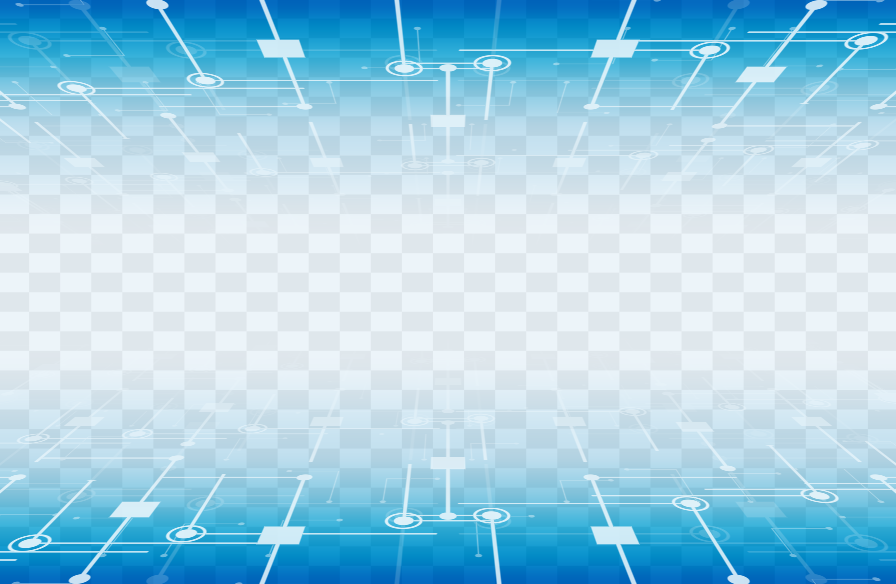
A WebGL 1 fragment shader for this background:

```glsl
precision highp float;
// Pale checkerboard between two blue bands, each carrying a white circuit.
// The circuit lies on a plane in perspective; the lower half is the upper
// half turned by 180 degrees, and a faint mirrored copy adds depth.

uniform vec2 u_resolution;

float hash(vec2 p) {
  return fract(sin(dot(p, vec2(127.1, 311.7))) * 4375.85);
}

float fill(float d, float radius, float blur) {
  return 1.0 - smoothstep(radius - blur, radius + blur, d);
}

float segment(vec2 p, vec2 a, vec2 b) {
  vec2 ab = b - a;
  return length(p - a - ab * clamp(dot(p - a, ab) / max(dot(ab, ab), 1e-5), 0.0, 1.0));
}

// Moves y to the nearest repeat, with none before the first.
float repeatAfter(float y, float period) {
  return y - period * max(floor(y / period + 0.5), 0.0);
}

// Columns of square pads on receding tracks, with nodes and side traces.
float padColumns(vec2 p, float blur) {
  float ink = 0.0;
  for (int i = -5; i <= 5; i++) {
    float k = float(i);
    float odd = mod(abs(k), 2.0);
    float start = 2.0 * mix(1.351 - 0.08 * k, 1.117, odd);
    vec2 q = vec2(p.x - 0.4 * k, repeatAfter(p.y - start, 0.84));
    vec2 farNode = vec2(0.0, 0.36);
    float track = segment(q, -farNode, farNode);
    float trace = segment(q, farNode, farNode + vec2(0.4 * sign(k), 0.0));
    vec2 box = abs(q) - vec2(0.05, 0.048);
    ink = max(ink, fill(track, 0.0055, blur) * 0.85);
    ink = max(ink, fill(trace, 0.005, blur) * 0.75);
    ink = max(ink, fill(length(q - farNode), 0.022, blur) * 0.85);
    ink = max(ink, fill(length(q + farNode), 0.022, blur) * (1.0 - odd) * 0.85);
    ink = max(ink, fill(max(box.x, box.y), 0.0, blur) * 0.85);
  }
  return ink;
}

// Columns of ringed contacts, each with a track and an inward trace.
float ringColumns(vec2 p, float blur) {
  float ink = 0.0;
  for (int i = -5; i <= 4; i++) {
    float m = float(i) + 0.5;
    float n = abs(m) - 0.5;
    float side = sign(m);
    float center = side * (0.11 + 0.52 * pow(n, 0.75));
    vec2 q = vec2(p.x - center, repeatAfter(p.y - 2.33 + 0.14 * center, 0.76));
    float heading = (m > -2.0 && m < 0.0) ? -1.0 : 1.0;
    vec2 node = vec2(0.0, 0.4 * heading);
    vec2 inner = vec2(-side * (0.22 + 0.38 * min(n, 1.0)), 0.0);
    float r = length(q);
    ink = max(ink, fill(segment(q, vec2(0.0), node), 0.005, blur) * 0.85);
    ink = max(ink, fill(segment(q, vec2(0.0), inner), 0.004, blur) * 0.8);
    ink = max(ink, fill(abs(r - 0.043), 0.004, blur) * 0.9);
    ink = max(ink, fill(r, 0.025, blur) * 0.9);
    ink = max(ink, fill(length(q - node), 0.023, blur) * 0.85);
  }
  return ink;
}

// Scattered thin corners with a dot at each end.
float fineTraces(vec2 p, float blur) {
  vec2 grid = vec2(0.24, 0.3);
  vec2 cell = floor(p / grid);
  vec2 q = p - (cell + 0.5) * grid;
  float pick = hash(cell);
  q.x *= pick > 0.6 ? -1.0 : 1.0;
  vec2 corner = vec2(-0.05, 0.11 - 0.1 * hash(cell + 7.0));
  vec2 a = vec2(corner.x, -0.12);
  vec2 b = vec2(0.09, corner.y);
  float lines = min(segment(q, a, corner), segment(q, corner, b));
  float dots = min(length(q - a), length(q - b));
  return max(fill(lines, 0.0015, blur), fill(dots, 0.008, blur)) * step(0.35, pick);
}

vec3 bandColor(float d) {
  vec3 c = mix(vec3(0.9, 0.93, 0.95), vec3(0.73, 0.85, 0.91), smoothstep(0.2, 0.6, d));
  c = mix(c, vec3(0.5, 0.77, 0.87), smoothstep(0.54, 0.73, d));
  c = mix(c, vec3(0.19, 0.68, 0.84), smoothstep(0.68, 0.83, d));
  c = mix(c, vec3(0.02, 0.56, 0.79), smoothstep(0.79, 0.92, d));
  return mix(c, vec3(0.0, 0.4, 0.74), smoothstep(0.89, 1.0, d));
}

void main() {
  vec2 uv = gl_FragCoord.xy / u_resolution.y;
  vec2 c = uv - 0.5 * vec2(u_resolution.x / u_resolution.y, 1.0);
  c *= c.y < 0.0 ? -1.0 : 1.0;

  // Gradient and checkerboard
  vec3 color = bandColor(2.0 * c.y);
  vec2 tile = vec2(0.0532, 0.03347);
  vec2 wave = sin(3.14159 * (uv - vec2(0.0498, 0.6335)) / tile);
  wave = clamp(wave * tile * u_resolution.y * 0.6, -1.0, 1.0);
  color -= wave.x * wave.y * mix(0.026, 0.014, smoothstep(0.2, 0.5, c.y));

  // Perspective plane: x across, y into the distance
  float scale = 0.297 + c.y;
  vec2 plane = vec2(c.x / scale, 1.594 / scale);
  float blur = 1.0 / (u_resolution.y * scale);
  vec2 mirrored = plane * vec2(-1.0, 1.0);

  float ink = max(padColumns(plane, blur), ringColumns(plane, blur));
  float ghost = max(padColumns(mirrored, blur), ringColumns(mirrored, blur));
  ink = max(ink, max(ghost * 0.22, fineTraces(plane, blur) * 0.45));
  color = mix(color, vec3(0.93, 0.97, 0.99), ink * smoothstep(0.03, 0.38, c.y));
  gl_FragColor = vec4(color, 1.0);
}
```
